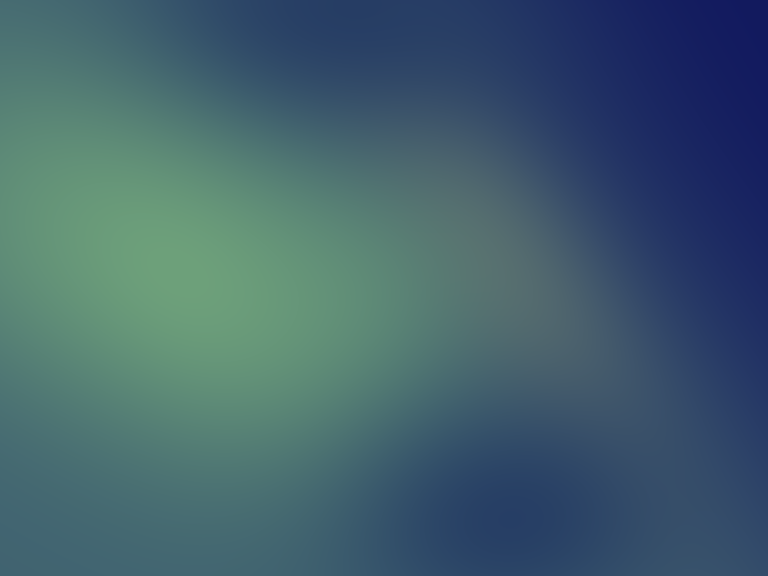
This background is drawn by a Shadertoy shader. Its source:

```glsl
// Soft blurred colour field: a green glow over teal, fading to navy at the upper right.
#define TEAL vec3(0.25, 0.385, 0.44)
#define NAVY vec3(0.07, 0.10, 0.37)
#define GREEN vec3(0.43, 0.63, 0.48)
#define SLATE vec3(0.34, 0.41, 0.43)
#define DUSK vec3(0.14, 0.23, 0.39)
#define FADE_START 0.70
#define FADE_END 1.65

// Elliptical Gaussian falloff; the long axis is turned by angle (radians).
float glow(vec2 p, vec2 centre, vec2 radius, float angle) {
    vec2 d = p - centre;
    float c = cos(angle), s = sin(angle);
    vec2 q = vec2(c * d.x + s * d.y, c * d.y - s * d.x) / radius;
    return exp(-dot(q, q));
}

void mainImage(out vec4 fragColor, in vec2 fragCoord) {
    // Canvas units: height is 1, width is stretched to a 4:3 frame.
    vec2 p = fragCoord / iResolution.xy * vec2(4.0 / 3.0, 1.0);

    // Diagonal base from teal to navy
    float diagonal = dot(p, vec2(0.8, 0.6));
    vec3 colour = mix(TEAL, NAVY, smoothstep(FADE_START, FADE_END, diagonal));

    // Greyish ridge leaning down to the right
    colour = mix(colour, SLATE, 0.9 * glow(p, vec2(0.88, 0.52), vec2(0.50, 0.16), -1.01));

    // Green glow with softer lobes on both sides
    colour = mix(colour, GREEN, 0.35 * glow(p, vec2(0.62, 0.50), vec2(0.22), 0.0));
    colour = mix(colour, GREEN, 0.30 * glow(p, vec2(0.02, 0.60), vec2(0.25), 0.0));
    colour = mix(colour, GREEN, glow(p, vec2(0.31, 0.53), vec2(0.46, 0.29), -0.61));

    // Dark blue hollows at the top and bottom
    colour = mix(colour, DUSK, 0.90 * glow(p, vec2(0.60, 0.98), vec2(0.35, 0.20), -0.10));
    colour = mix(colour, DUSK, 0.92 * glow(p, vec2(0.885, 0.10), vec2(0.30, 0.22), 0.10));

    fragColor = vec4(colour, 1.0);
}
```
